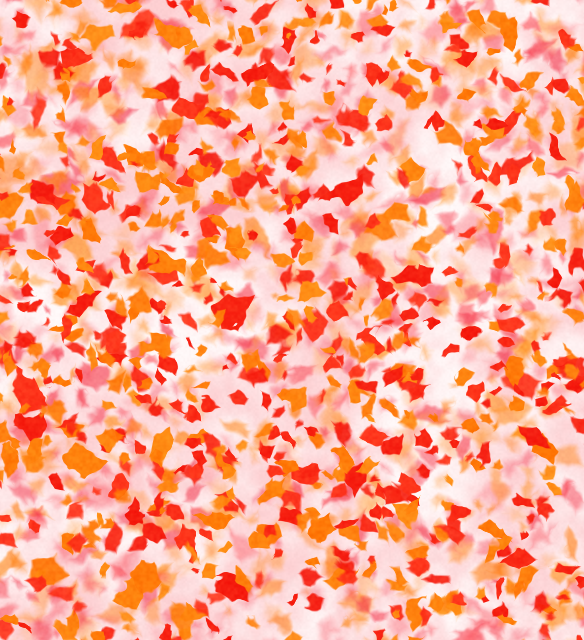
Write a Shadertoy shader that draws this texture.

```glsl
// Terrazzo: red and orange chips scattered in milky pink-white resin, some sunk and blurred.
#define CHIP_SHARE 0.47    // chance of a surface chip per cell
#define SUNK_SHARE 0.62    // chance of a sunken chip per cell
#define ORANGE_SHARE 0.51  // orange chips among all chips
#define COARSE_GRID 17.0   // cells per canvas height, largest chips
#define GRID_STEP 6.5      // extra cells for each finer layer
#define RAGGEDNESS 0.008   // warping of chip outlines
#define SUNK_BLUR 0.010    // edge softness of sunken chips
#define LAYERS 6           // first half sunken, second half at the surface

const float TAU = 6.2831853;
const vec3 WHITE = vec3(1.0, 0.97, 0.97);
const vec3 BLUSH = vec3(0.99, 0.81, 0.82);
const vec3 RED = vec3(0.98, 0.16, 0.08);
const vec3 ROSE = vec3(0.97, 0.27, 0.33);
const vec3 ORANGE = vec3(1.0, 0.51, 0.05);

float hash(vec2 p) {
    vec3 q = fract(vec3(p.xyx) * 0.1031);
    q += dot(q, q.yzx + 33.33);
    return fract((q.x + q.y) * q.z);
}

float noise(vec2 p) {
    vec2 i = floor(p), f = fract(p);
    f = f * f * (3.0 - 2.0 * f);
    return mix(mix(hash(i), hash(i + vec2(1, 0)), f.x),
               mix(hash(i + vec2(0, 1)), hash(i + vec2(1, 1)), f.x), f.y);
}

float fbm(vec2 p) {
    float sum = 0.0, gain = 0.5;
    for (int i = 0; i < 4; i++) {
        sum += gain * noise(p);
        p = p * 2.03 + 17.3;
        gain *= 0.5;
    }
    return sum / 0.9375;
}

vec2 warp(vec2 p) {
    return vec2(noise(p), noise(p + 71.7)) - 0.5;
}

// Signed distance to an irregular five-sided shard with one bite taken out.
float shard(vec2 p, vec2 seed) {
    float reach = length(p) - 0.85;
    float turn = TAU * hash(seed + 3.1);
    float radius = mix(0.16, 0.43, hash(seed + 5.7));
    float stretch = mix(1.0, 1.45, hash(seed + 8.3));
    p = mat2(cos(turn), sin(turn), -sin(turn), cos(turn)) * p;
    p *= vec2(stretch, 1.0 / stretch);
    float d = reach;
    for (int k = 0; k < 5; k++) {
        vec2 side = seed + 11.9 * float(k + 1);
        float a = (float(k) + 0.7 * hash(side)) * TAU / 5.0;
        d = max(d, dot(p, vec2(cos(a), sin(a))) - radius * mix(0.55, 1.15, hash(side + 0.4)));
    }
    float biteAngle = TAU * hash(seed + 91.3);
    vec2 bite = 1.15 * radius * vec2(cos(biteAngle), sin(biteAngle));
    return max(d, radius * mix(0.1, 0.75, hash(seed + 97.1)) - length(p - bite));
}

// Lays one scattered layer of chips over the colour below.
vec3 addChips(vec3 col, vec2 uv, vec2 ragged, int layer) {
    bool sunk = layer < LAYERS / 2;
    float cells = COARSE_GRID + GRID_STEP * float(layer % (LAYERS / 2));
    float share = sunk ? SUNK_SHARE : CHIP_SHARE;
    vec2 p = ragged * cells + 13.7 * float(layer);
    for (int y = -1; y <= 1; y++)
    for (int x = -1; x <= 1; x++) {
        vec2 cell = floor(p) + vec2(x, y);
        vec2 seed = cell + 131.0 * float(layer + 1);
        float crowding = 0.35 + 1.3 * noise(cell / cells * 7.0 + 4.0);
        if (hash(seed) > share * crowding) continue;

        vec2 center = cell + vec2(hash(seed + 21.3), hash(seed + 47.9));
        float d = shard(p - center, seed) / cells;
        float depth = hash(seed + 61.7);
        float edge = sunk ? SUNK_BLUR * mix(0.4, 1.0, depth)
                          : mix(0.0012, 0.0036, depth * depth);
        edge = max(edge, 0.75 / iResolution.y);
        float opacity = sunk ? mix(0.65, 0.2, depth) : mix(1.0, 0.9, depth * depth);

        float tint = hash(seed + 77.7) - 0.5;
        bool orange = hash(seed + 83.1) < ORANGE_SHARE;
        vec3 chip = orange ? ORANGE + vec3(0.0, 0.10, 0.06) * tint
                           : (sunk ? ROSE : RED) + vec3(0.04, 0.12, 0.06) * tint;
        chip += vec3(0.02, 0.07, 0.04) * (noise(uv * 190.0) - 0.5);
        col = mix(col, chip, opacity * smoothstep(edge, -edge, d));
    }
    return col;
}

void mainImage(out vec4 fragColor, in vec2 fragCoord) {
    vec2 uv = fragCoord / iResolution.y;

    // Milky resin with cloudy blushes
    float cloud = 0.6 * fbm(uv * 6.0 + 2.0) + 0.4 * fbm(uv * 24.0 + 9.0);
    vec3 col = mix(WHITE, BLUSH, smoothstep(0.3, 0.72, cloud));

    // Chips, from the deepest layer up to the surface
    vec2 ragged = uv + RAGGEDNESS * (warp(uv * 60.0) + 0.45 * warp(uv * 140.0 + 31.0));
    for (int i = 0; i < LAYERS; i++) col = addChips(col, uv, ragged, i);

    // Fine grain
    col += 0.02 * (noise(uv * 330.0) - 0.5);
    fragColor = vec4(clamp(col, 0.0, 1.0), 1.0);
}
```
